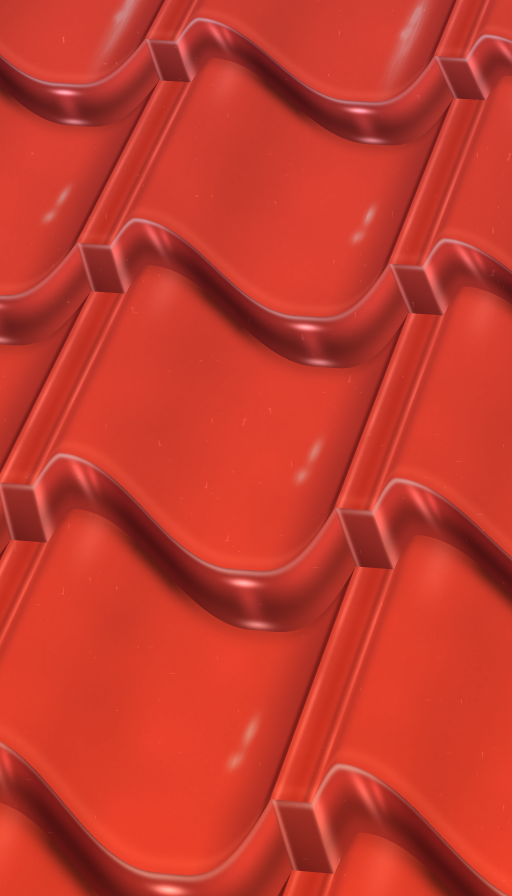
Give the GLSL for this pattern, as a Shadertoy shader.

```glsl
// Glossy red pressed-metal roof tiles in perspective, with curved stepped lips.

const vec2 DROP = vec2(0.0955, 0.208); // offset of a riser's foot from its lip

float hash(vec2 p) {
    return fract(sin(dot(p, vec2(127.1, 311.7))) * 43758.5);
}

float noise(vec2 p) {
    vec2 i = floor(p), f = fract(p);
    f = f * f * (3.0 - 2.0 * f);
    return mix(mix(hash(i), hash(i + vec2(1, 0)), f.x),
               mix(hash(i + vec2(0, 1)), hash(i + vec2(1, 1)), f.x), f.y);
}

float glow(float x, float centre, float width) {
    x = (x - centre) / width;
    return exp(-x * x);
}

// Perspective plane to tile coordinates: x across, y down the roof
vec2 roofCoord(vec2 p) {
    mat2 axes = mat2(vec2(2.46, 0.144) + 0.01 * p, vec2(-0.64, 1.605) + 0.075 * p);
    return inverse(axes) * (p - vec2(1.4, 0.5)) + vec2(0.085, 0.0);
}

// Lip outline of one tile: flat notch, rounded crest, long slope, trough
float lip(float x) {
    float s = fract(x);
    float rise = clamp((0.16 - s) / 0.05, 0.0, 1.0);
    float end = max(s - 0.8, 0.0) / 0.2;
    return -0.225 + 0.38 * smoothstep(0.16, 0.75, s)
         + 0.13 * rise * rise - 0.25 * end * end * end;
}

// Sideways shift and descent along a tile: riser for t < 1, panel for t > 1
vec2 descent(float t) {
    return t < 1.0 ? DROP * t : mix(DROP, vec2(0, 1), t - 1.0);
}

vec3 riserColor(float q, float t) {
    vec3 c = mix(vec3(0.64, 0.18, 0.15), vec3(0.40, 0.09, 0.09), smoothstep(0.2, 0.38, q));
    c = mix(c, vec3(0.53, 0.15, 0.13), smoothstep(0.5, 0.72, q));
    c = mix(c, vec3(0.71, 0.21, 0.17), smoothstep(0.8, 0.97, q));
    c *= 1.0 + 0.22 * glow(t, 0.2, 0.2) - 0.2 * glow(t, 0.65, 0.2);
    // Soft reflections over the crest
    c += vec3(0.30, 0.22, 0.22) * glow(q - 0.04 * t, 0.19, 0.018) * glow(t, 0.4, 0.3);
    c += vec3(0.20, 0.10, 0.10) * glow(q, 0.25, 0.015) * glow(t, 0.3, 0.25);
    // Notch with bright folds
    if (q < 0.11) c = mix(vec3(0.62, 0.19, 0.16), vec3(0.43, 0.11, 0.10), t * (1.0 - 4.0 * q));
    c += vec3(0.26, 0.22, 0.21) * (glow(q, 0.112, 0.007) + glow(q, 0.008, 0.007));
    // Glints in the trough and a pale rolled rim
    c += vec3(0.50, 0.52, 0.54) * glow(q, 0.77, 0.04) * (glow(t, 0.23, 0.06) + 0.7 * glow(t, 0.91, 0.06));
    c += vec3(0.22, 0.08, 0.08) * glow(q, 0.77, 0.03) * glow(t, 0.55, 0.3);
    float rim = 0.3 + 0.6 * glow(q, 0.18, 0.09) + 0.45 * glow(q, 0.73, 0.16);
    return mix(c, vec3(0.88, 0.60, 0.58), min(rim, 0.9) * glow(t, 0.05, 0.05));
}

vec3 panelColor(float q, float k, vec2 tile) {
    float wall = smoothstep(0.82, 0.98, q) + 0.6 * glow(q, 0.135, 0.02);
    vec3 c = mix(vec3(0.87, 0.25, 0.18), vec3(0.68, 0.19, 0.155), min(wall, 1.0));
    c *= 1.0 - 0.06 * glow(q, 0.42, 0.12) + 0.02 * glow(q, 0.7, 0.12);
    // Flat channel between the waves, with pressed edges
    if (q < 0.11) c = vec3(0.83, 0.25, 0.19) - 0.06 * glow(q, 0.06, 0.025);
    float wear = 0.35 + 0.65 * noise(vec2(q * 20.0, k * 9.0) + tile * 7.0);
    c += vec3(0.16, 0.17, 0.16) * wear * (glow(q, 0.016, 0.007) + 0.8 * glow(q, 0.108, 0.006));
    c -= vec3(0.20, 0.08, 0.06) * (glow(q, 0.99, 0.012) + 0.6 * glow(q, 0.092, 0.008));
    // Shadow below the riser, sheen on the crest, bright lower edge
    float shade = glow(q, 0.43, 0.12) + 0.25 * step(0.11, q);
    c *= 1.0 - 0.55 * min(shade, 1.0) * glow(k, 0.0, 0.05);
    c += vec3(0.05, 0.07, 0.07) * glow(q, 0.24, 0.04) * glow(k, 0.1, 0.14);
    c += vec3(0.04, 0.04, 0.03) * glow(k, 0.96, 0.025);
    // Broken white reflection in the trough, longer on the far row
    float far = step(tile.y, -0.5);
    float streak = glow(q, 0.852, 0.014) * glow(k, 0.43, 0.055)
                 + 0.8 * glow(q, 0.842, 0.018) * glow(k, 0.55, 0.035)
                 + far * glow(q, 0.86, 0.03) * glow(k, 0.55, 0.3);
    streak *= 0.6 + 0.4 * noise(vec2(q * 150.0, k * 12.0) + tile * 5.0);
    return mix(c, vec3(0.87, 0.66, 0.61), min(streak, 1.0) * mix(0.9, 0.65, far));
}

vec3 roofColor(vec2 p) {
    vec2 roof = roofCoord(p);
    float edge = lip(roof.x);
    float down = fract(roof.y - edge);
    float row = floor(roof.y - edge);
    // Bisect for the position along the folded surface
    float low = 0.0, high = 2.0;
    for (int i = 0; i < 12; i++) {
        float mid = 0.5 * (low + high);
        vec2 d = descent(mid);
        if (lip(roof.x - d.x) - edge + d.y < down) low = mid; else high = mid;
    }
    float t = 0.5 * (low + high);
    float across = roof.x - descent(t).x;
    float q = fract(across);
    vec3 c = t < 1.0 ? riserColor(q, t) : panelColor(q, t - 1.0, vec2(floor(across), row));
    // Duller far end, faint mottling and dust
    c *= mix(vec3(0.94, 0.97, 1.08), vec3(1.035, 0.98, 0.88), p.y / 7.68);
    c *= 0.975 + 0.04 * noise(p * 3.0) + 0.015 * noise(p * 40.0);
    return c + 0.12 * smoothstep(0.96, 1.0, noise(p * 22.0));
}

void mainImage(out vec4 fragColor, in vec2 fragCoord) {
    vec3 sum = vec3(0);
    for (int i = 0; i < 9; i++) {
        vec2 point = fragCoord + (vec2(i % 3, i / 3) - 1.0) / 3.0;
        sum += roofColor(vec2(point.x, iResolution.y - point.y) / iResolution.y * 7.68);
    }
    fragColor = vec4(clamp(sum / 9.0, 0.0, 1.0), 1.0);
}
```
